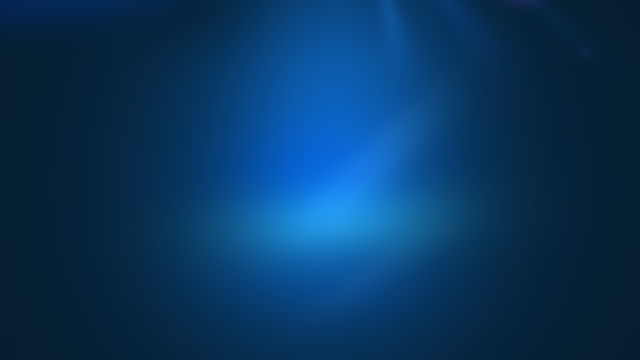
A Shadertoy shader for this background:

```glsl
// Deep blue studio backdrop: soft central glow, cyan band and faint diagonal light rays.

const vec3 NIGHT  = vec3(0.020, 0.120, 0.190);
const vec3 HAZE   = vec3(0.008, 0.130, 0.270);
const vec3 AZURE  = vec3(0.022, 0.150, 0.300);
const vec3 COBALT = vec3(-0.025, 0.020, 0.150);
const vec3 CYAN   = vec3(0.090, 0.235, 0.190);
const vec3 SHEEN  = vec3(0.060, 0.080, 0.085);
const vec3 NAVY   = vec3(-0.005, 0.040, 0.180);
const vec3 VIOLET = vec3(0.085, 0.020, 0.120);

// Elliptical Gaussian, tilted by an angle in radians.
float glow(vec2 p, vec2 center, vec2 radius, float angle) {
    vec2 d = p - center;
    float c = cos(angle), s = sin(angle);
    d = vec2(c * d.x + s * d.y, c * d.y - s * d.x) / radius;
    return exp(-dot(d, d));
}

// Ray that widens and fades as it leaves its start point.
float ray(vec2 p, vec2 start, vec2 direction, float width, float reach) {
    vec2 axis = normalize(direction);
    vec2 d = p - start;
    float along = dot(d, axis);
    float across = (d.x * axis.y - d.y * axis.x) / (width + 0.12 * max(along, 0.0));
    float fade = 1.0 - smoothstep(0.0, reach, along);
    return exp(-across * across) * fade;
}

// Layered sines running across the diagonal give fine brushed streaks.
float streaks(vec2 p, float angle) {
    float across = dot(p, vec2(-sin(angle), cos(angle)));
    float sum = 0.0, amplitude = 0.5, frequency = 38.0;
    for (int i = 0; i < 4; i++) {
        sum += amplitude * sin(across * frequency + float(i) * 1.7);
        amplitude *= 0.55;
        frequency *= 1.9;
    }
    return sum;
}

// Main body of light, from the wide haze to the bright band.
vec3 centralLight(vec2 p) {
    vec3 light = HAZE * glow(p, vec2(0.89, 0.50), vec2(0.50, 0.60), 0.0);
    light += AZURE * glow(p, vec2(0.94, 0.72), vec2(0.28, 0.42), 0.0);
    light += COBALT * glow(p, vec2(0.88, 0.50), vec2(0.24, 0.15), 0.0);
    light += CYAN * glow(p, vec2(0.93, 0.38), vec2(0.31, 0.10), 0.06);
    light += vec3(0.0, 0.04, 0.10) * glow(p, vec2(0.87, 0.22), vec2(0.30, 0.12), 0.0);
    return light;
}

// Diagonal sheen over the core and a weaker one below it.
vec3 diagonalSheen(vec2 p) {
    float texture1 = 1.0 + 0.18 * streaks(p, 0.75);
    float upper = glow(p, vec2(1.05, 0.55), vec2(0.22, 0.07), 0.75);
    float lower = glow(p, vec2(1.04, 0.24), vec2(0.22, 0.045), 0.60);
    return SHEEN * texture1 * (upper + 0.35 * lower);
}

// Rays and lens tints that enter along the top edge.
vec3 topLight(vec2 p) {
    vec3 light = NAVY * glow(p, vec2(0.16, 1.02), vec2(0.40, 0.09), 0.12);
    light -= vec3(0.006, 0.035, 0.075) * glow(p, vec2(0.61, 1.0), vec2(0.17, 0.13), 0.35);
    light += vec3(0.02, 0.07, 0.13) * ray(p, vec2(1.075, 1.0), vec2(0.22, -1.0), 0.022, 0.28);
    light += vec3(0.005, 0.035, 0.10) * ray(p, vec2(1.24, 1.0), vec2(0.85, -1.0), 0.035, 0.36);
    light += vec3(0.005, 0.022, 0.055) * ray(p, vec2(1.48, 1.0), vec2(1.0, -0.85), 0.018, 0.42);
    light += VIOLET * glow(p, vec2(1.447, 1.005), vec2(0.050, 0.025), 0.0);
    light += 0.5 * VIOLET * glow(p, vec2(1.627, 0.855), vec2(0.022, 0.014), -0.6);
    return light;
}

void mainImage(out vec4 fragColor, in vec2 fragCoord) {
    // One unit is the canvas height; x is scaled to a 16:9 frame.
    vec2 p = fragCoord / iResolution.xy * vec2(16.0 / 9.0, 1.0);

    vec3 color = NIGHT + centralLight(p) + diagonalSheen(p) + topLight(p);

    // Gentle darkening toward the far corners.
    vec2 offCenter = (p - vec2(0.89, 0.5)) / vec2(0.89, 0.5);
    color *= 1.0 - 0.07 * dot(offCenter, offCenter) * 0.5;

    fragColor = vec4(clamp(color, 0.0, 1.0), 1.0);
}
```
